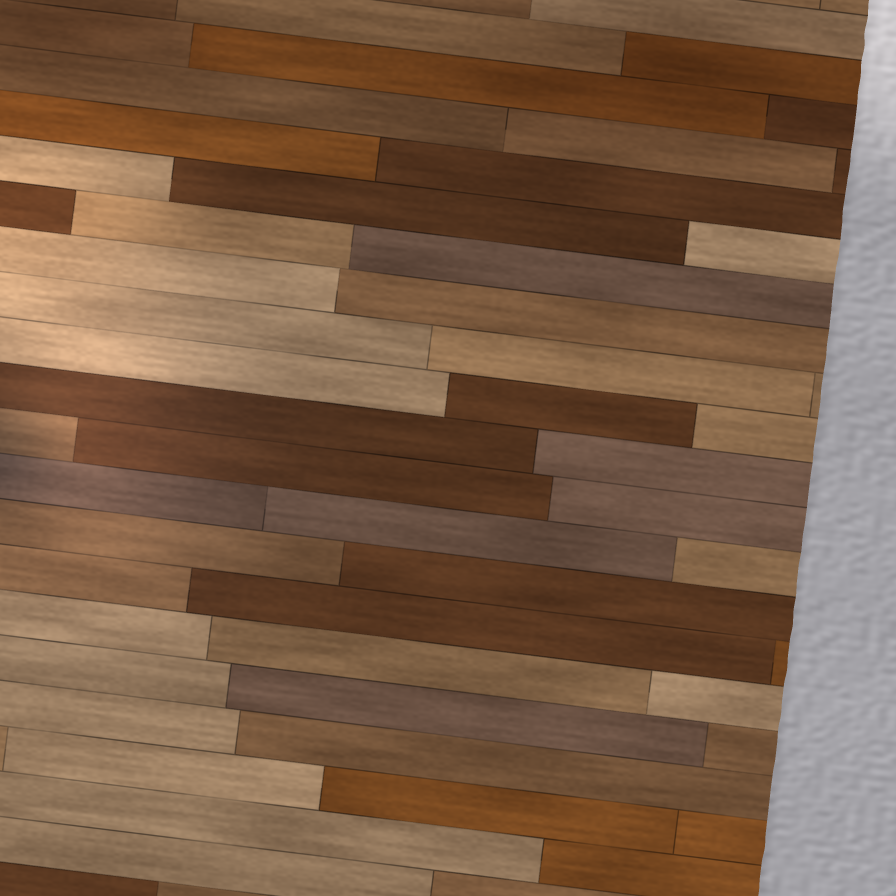
Write a Shadertoy shader that draws this texture.

```glsl
// Tilted wooden strip flooring in mixed browns, sunlit at the left, beside a grey plaster wall.

const float TILT = 0.1234;          // rotation of the floor, radians
const float ROW_HEIGHT = 0.0503;    // about twenty rows down the canvas
const float ROW_OFFSET = 0.0012;
const float PLANK_LENGTH = 0.53;    // mean spacing of the end joints
const float SEAM_WIDTH = 0.0008;
const float WALL_START = 0.963;     // wall position along the planks
const int SAMPLES = 3;              // supersampling per axis

const vec3 DARK_BROWN = vec3(0.33, 0.205, 0.12);
const vec3 RUST = vec3(0.45, 0.27, 0.12);
const vec3 GREY_BROWN = vec3(0.40, 0.305, 0.25);
const vec3 MID_BROWN = vec3(0.455, 0.33, 0.225);
const vec3 TAN = vec3(0.535, 0.41, 0.29);
const vec3 PALE = vec3(0.59, 0.48, 0.37);
const vec3 PLASTER = vec3(0.635, 0.63, 0.65);

float hash(vec2 p) {
    vec3 q = fract(p.xyx * 0.1031);
    q += dot(q, q.yzx + 33.33);
    return fract((q.x + q.y) * q.z);
}

float noise(vec2 p) {
    vec2 i = floor(p), f = fract(p);
    f = f * f * (3.0 - 2.0 * f);
    float low = mix(hash(i), hash(i + vec2(1, 0)), f.x);
    float high = mix(hash(i + vec2(0, 1)), hash(i + vec2(1, 1)), f.x);
    return mix(low, high, f.y);
}

// Soft elliptical spot, 1 at its centre
float spot(vec2 p, vec2 centre, vec2 radius) {
    vec2 d = (p - centre) / radius;
    return exp(-dot(d, d));
}

vec3 woodTone(float pick) {
    vec3 tone = DARK_BROWN;
    tone = mix(tone, RUST, step(0.20, pick));
    tone = mix(tone, GREY_BROWN, step(0.27, pick));
    tone = mix(tone, MID_BROWN, step(0.39, pick));
    tone = mix(tone, TAN, step(0.60, pick));
    return mix(tone, PALE, step(0.78, pick));
}

// Streaks along the plank, broad stains and fine speckle, centred on zero
float woodGrain(vec2 q, float seed) {
    vec2 shift = vec2(seed * 91.0, seed * 47.0);
    float stain = noise(q * vec2(9.0, 38.0) + shift) - 0.5;
    float streak = noise(q * vec2(16.0, 210.0) + shift) - 0.5;
    float speckle = noise(q * vec2(170.0, 330.0)) - 0.5;
    return 0.24 * stain + 0.15 * streak + 0.09 * speckle;
}

// Rows of planks with one wandering end joint per cell
vec3 planks(vec2 q) {
    float v = (q.y + ROW_OFFSET) / ROW_HEIGHT;
    float row = floor(v);
    float u = q.x / PLANK_LENGTH + 7.0 * hash(vec2(row, 3.7));
    float cell = floor(u);
    float joint = 0.1 + 0.75 * hash(vec2(cell + 17.0, row + 41.0));
    float plank = cell + step(joint, fract(u));
    float seed = hash(vec2(plank + 5.0, row * 1.7 + 63.0));

    vec3 colour = woodTone(seed);
    colour *= 0.94 + 0.12 * hash(vec2(row + 29.0, plank + 8.0));
    float grain = woodGrain(q, seed);
    colour *= 1.0 + grain * vec3(0.9, 1.0, 1.1);

    float rowEdge = (0.5 - abs(fract(v) - 0.5)) * ROW_HEIGHT;
    float endEdge = abs(fract(u) - joint) * PLANK_LENGTH;
    float gap = 1.0 - smoothstep(0.3 * SEAM_WIDTH, 1.6 * SEAM_WIDTH, min(rowEdge, endEdge));
    float wear = noise(vec2(q.x * 14.0, floor(v + 0.5) * 5.0));
    return colour * (1.0 - gap * mix(0.12, 0.5, wear));
}

// Warm sun patches, dim corners and a cool sheen
vec3 lightFloor(vec3 colour, vec2 p) {
    float sun = spot(p, vec2(0.01, 0.24), vec2(0.17, 0.14));
    sun += spot(p, vec2(0.09, 0.49), vec2(0.13, 0.15));
    sun -= 0.8 * spot(p, vec2(0.0, 0.50), vec2(0.06, 0.06));
    float shade = 0.30 * spot(p, vec2(0.75, 0.08), vec2(0.32, 0.10));
    shade += 0.35 * spot(p, vec2(0.08, 0.02), vec2(0.20, 0.07));
    float sheen = spot(p, vec2(0.10, 0.48), vec2(0.20, 0.20));
    colour *= 1.0 + sun * vec3(0.42, 0.36, 0.30);
    return colour * (1.0 - shade * vec3(0.8, 1.0, 1.15)) + sheen * vec3(0.01, 0.025, 0.05);
}

// Rough plaster, brightest at its top end
vec3 plasterWall(vec2 q, vec2 p) {
    vec2 s = q * vec2(95.0, 150.0);
    float relief = noise(s) - noise(s + vec2(0.5, 0.6));
    float mottling = noise(q * 9.0) - 0.5;
    float glow = 1.0 - smoothstep(0.0, 0.24, p.y - 0.6 * (p.x - 0.95));
    float contact = 1.0 - smoothstep(0.0, 0.012, q.x - WALL_START);
    vec3 colour = PLASTER + 0.07 * relief + 0.03 * mottling;
    return colour + glow * vec3(0.17, 0.16, 0.15) - 0.05 * contact;
}

vec3 scene(vec2 p) {
    float c = cos(TILT), s = sin(TILT);
    vec2 q = vec2(c * p.x + s * p.y, c * p.y - s * p.x);
    float edge = WALL_START + 0.002 * (noise(vec2(q.y * 60.0, 2.0)) - 0.5);
    if (q.x > edge) return plasterWall(q, p);
    return lightFloor(planks(q), p);
}

void mainImage(out vec4 fragColor, in vec2 fragCoord) {
    vec3 total = vec3(0.0);
    for (int i = 0; i < SAMPLES * SAMPLES; i++) {
        vec2 offset = (vec2(i % SAMPLES, i / SAMPLES) + 0.5) / float(SAMPLES) - 0.5;
        vec2 p = (fragCoord + offset) / iResolution.xy;
        total += scene(vec2(p.x, 1.0 - p.y));
    }
    fragColor = vec4(clamp(total / float(SAMPLES * SAMPLES), 0.0, 1.0), 1.0);
}
```
